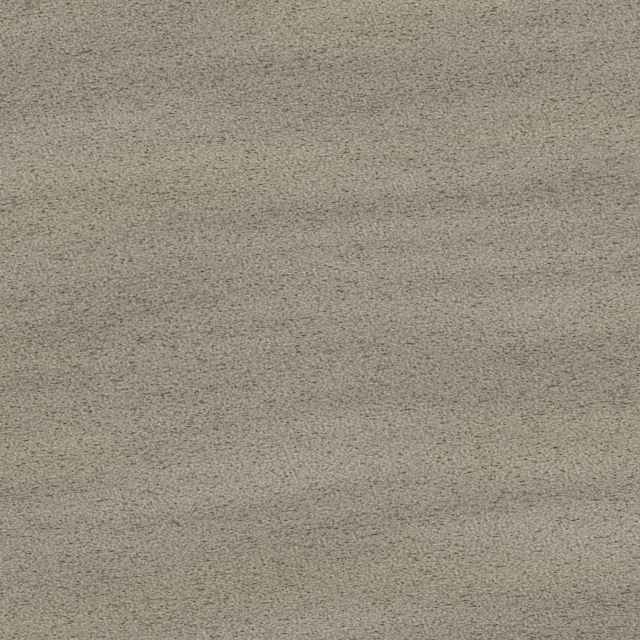
Give the GLSL for this texture, as a WebGL 2 fragment shader.

```glsl
#version 300 es
precision highp float;

// Pale, weathered wood-like surface with soft slanted bands and fine grain.
// Stretched gradient noise gives bands, tints and fibres; a jittered grid
// of small elongated blots gives the dark pores.

uniform vec2 u_resolution;
out vec4 fragColor;

// Colours
const vec3 COOL_BASE = vec3(0.622, 0.602, 0.562);
const vec3 WARM_BASE = vec3(0.617, 0.586, 0.502);
const vec3 BAND_SHADE = vec3(0.500, 0.465, 0.425);
const vec3 PORE_COLOR = vec3(0.310, 0.250, 0.180);

// Grain direction, and the slant of the noise cells against it
const float SLOPE = 0.12;
const float WAVINESS = 0.022;
const float CELL_SLANT = 0.37;

// Frequencies along and across the grain, per canvas height
const vec2 BAND_FREQ = vec2(1.1, 8.5);
const vec2 RIPPLE_FREQ = vec2(3.0, 29.0);
const vec2 TINT_FREQ = vec2(1.3, 6.5);
const vec2 FIBRE_FREQ = vec2(37.0, 233.0);
const vec2 GRAIN_FREQ = vec2(241.0, 307.0);
const vec2 FLECK_FREQ = vec2(163.0, 229.0);
const vec2 PORE_CELLS = vec2(135.0, 215.0);

// Strengths
const float BAND_LEVEL = 0.11;
const float BAND_DEPTH = 0.36;
const float RIPPLE_DEPTH = 0.26;
const float FIBRE_DEPTH = 0.85;
const float GRAIN_CONTRAST = 0.19;
const float TINT_CONTRAST = 0.65;
const float FLECK_CONTRAST = 1.5;

// Pores: half sizes in canvas heights, share of filled cells
const float PORE_HEIGHT = 0.0012;
const vec2 PORE_LENGTH = vec2(0.0013, 0.0042);
const float PORE_DENSITY = 0.62;

vec3 hash3(vec2 cell) {
    vec3 q = fract(cell.xyx * vec3(0.1031, 0.1030, 0.0973));
    q += dot(q, q.yxz + 33.33);
    return fract((q.xxy + q.yzz) * q.zyx);
}

float cornerSlope(vec2 cell, vec2 offset) {
    float angle = 6.2832 * hash3(cell).x;
    return dot(vec2(cos(angle), sin(angle)), offset);
}

float gradientNoise(vec2 p) {
    vec2 cell = floor(p);
    vec2 f = p - cell;
    vec2 w = f * f * f * (f * (f * 6.0 - 15.0) + 10.0);
    vec2 e = vec2(1.0, 0.0);
    float low = mix(cornerSlope(cell, f), cornerSlope(cell + e, f - e), w.x);
    float high = mix(cornerSlope(cell + e.yx, f - e.yx),
                     cornerSlope(cell + e.xx, f - e.xx), w.x);
    return mix(low, high, w.y);
}

// Darkness of the pores around p, which is in grain coordinates
float poreCover(vec2 p, float density) {
    vec2 home = floor(p * PORE_CELLS);
    float cover = 0.0;
    for (int j = -1; j <= 1; j++) {
        for (int i = -1; i <= 1; i++) {
            vec2 cell = home + vec2(i, j);
            vec3 place = hash3(cell + 17.0);
            vec3 form = hash3(cell + 271.0);
            vec2 centre = (cell + place.xy) / PORE_CELLS;
            float halfLength = mix(PORE_LENGTH.x, PORE_LENGTH.y, form.x * form.x * form.x);
            vec2 d = (p - centre) / vec2(halfLength, PORE_HEIGHT);
            float depth = mix(0.15, 0.95, form.y * form.y);
            cover = max(cover, step(place.z, density) * depth * exp(-dot(d, d)));
        }
    }
    return cover;
}

void main() {
    vec2 p = gl_FragCoord.xy / u_resolution.y;

    // Shear and bend the plane so that x runs along the grain
    float bend = WAVINESS * gradientNoise(p * vec2(1.6, 2.2) + 5.3);
    vec2 g = vec2(p.x, p.y - SLOPE * p.x + bend) + 3.0;
    vec2 slanted = g + vec2(CELL_SLANT * g.y, 0.0);

    // Warm and cool tints, broad and speckled
    float tint = TINT_CONTRAST * gradientNoise(g * TINT_FREQ + 41.7)
               + FLECK_CONTRAST * gradientNoise(slanted * FLECK_FREQ + 9.4);
    vec3 color = mix(COOL_BASE, WARM_BASE, clamp(0.45 + tint, 0.0, 1.0));

    // Broad bands with finer ripples
    float band = BAND_DEPTH * gradientNoise(g * BAND_FREQ + 13.1)
               + RIPPLE_DEPTH * gradientNoise(g * RIPPLE_FREQ + 27.9);

    // Thin fibres that show mostly in the darker bands
    float fibre = smoothstep(0.15, 0.50, gradientNoise(slanted * FIBRE_FREQ + 61.3));
    float fibrePatch = smoothstep(-0.25, 0.35, band + 0.5 * gradientNoise(g * vec2(5.0, 14.0)));
    float shade = BAND_LEVEL + band + FIBRE_DEPTH * fibre * fibrePatch;
    color = mix(color, BAND_SHADE, clamp(shade, -0.1, 1.1));

    // Fine grain and pores
    color += GRAIN_CONTRAST * gradientNoise(slanted * GRAIN_FREQ + 83.2);
    float density = PORE_DENSITY + 0.6 * band;
    color = mix(color, PORE_COLOR, poreCover(slanted, density));

    fragColor = vec4(color, 1.0);
}
```
